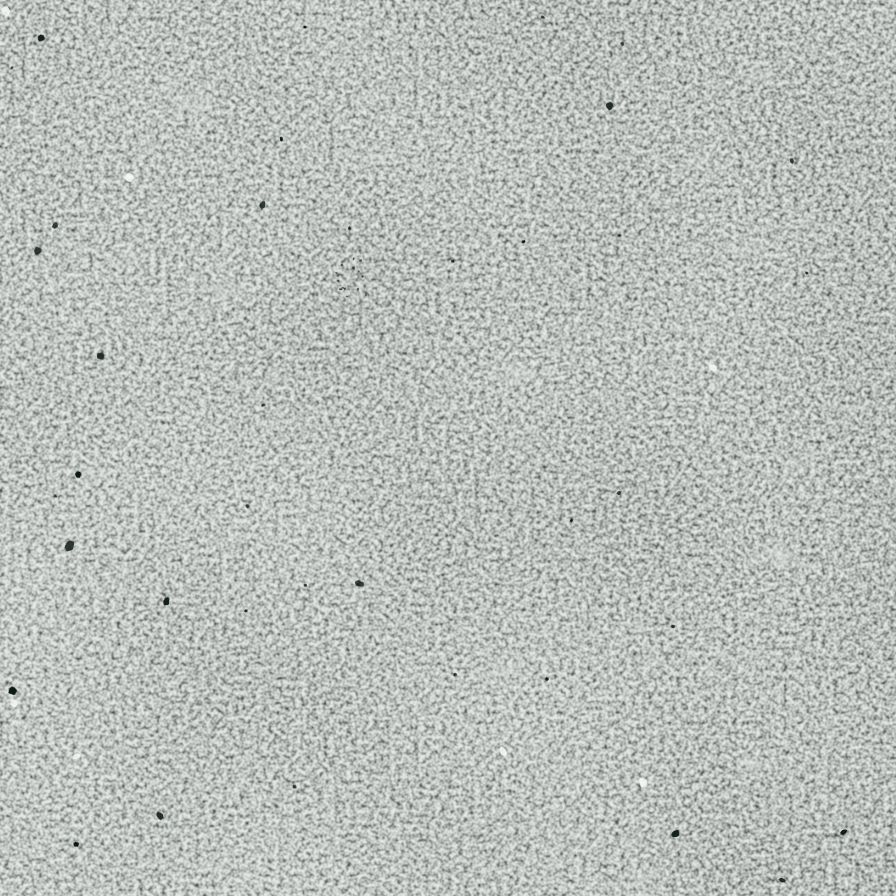
Reproduce this texture procedurally as a three.js fragment shader.

```glsl
// Pale grey-green film grain with scattered black specks, hazy smudges and white dots.
varying vec2 vUv;

const vec2 COARSE_GRAIN = vec2(160.0, 182.0); // grain cells across the canvas
const float FINE_GRAIN = 291.0;
const float GRAIN_GAIN = 4.63;                // brings gradient noise to unit deviation
const float BASE_TONE = 0.74;
const float TONE_SPREAD = 0.09;
const float TONE_SKEW = 0.012;                // longer tail towards the darks
const vec3 GREEN_TINT = vec3(0.0, 0.016, 0.004);
const vec3 SPECK_COLOR = vec3(0.04, 0.09, 0.08);
const vec3 SMUDGE_COLOR = vec3(0.85, 0.86, 0.85);
const vec3 DOT_COLOR = vec3(0.97, 0.98, 0.97);
const int SPECK_COUNT = 38;
const int CLUSTER_COUNT = 14;
const int SMUDGE_COUNT = 20;
const int DOT_COUNT = 7;
const vec2 CLUSTER_CENTER = vec2(0.39, 0.69);
const float CLUSTER_SIZE = 0.045;
const float EDGE = 0.0011;
const float TAU = 6.28318;

vec2 hash2(vec2 p) {
  vec3 q = fract(p.xyx * vec3(0.1031, 0.1030, 0.0973));
  q += dot(q, q.yzx + 33.33);
  return fract((q.xx + q.yz) * q.zy);
}

float cornerSlope(vec2 cell, vec2 offset) {
  float angle = TAU * hash2(cell).x;
  return dot(vec2(cos(angle), sin(angle)), offset);
}

float gradientNoise(vec2 p) {
  vec2 i = floor(p);
  vec2 f = fract(p);
  vec2 w = f * f * f * (f * (f * 6.0 - 15.0) + 10.0);
  vec2 e = vec2(1.0, 0.0);
  float low = mix(cornerSlope(i, f), cornerSlope(i + e, f - e), w.x);
  float high = mix(cornerSlope(i + e.yx, f - e.yx), cornerSlope(i + 1.0, f - 1.0), w.x);
  return mix(low, high, w.y);
}

mat2 rotation(float a) {
  return mat2(cos(a), sin(a), -sin(a), cos(a));
}

// Grain with a slow drift from the bright left to the darker upper right.
vec3 grain(vec2 uv) {
  float coarse = gradientNoise(uv * COARSE_GRAIN + 17.3);
  float fine = gradientNoise(rotation(0.6) * uv * FINE_GRAIN + 411.7);
  float z = GRAIN_GAIN * (0.75 * coarse + 0.66 * fine);
  z += 0.35 * gradientNoise(uv * 5.0 + 70.4);
  z -= 0.3 * (uv.x - 0.5) + 0.12 * (uv.y - 0.5);
  z = clamp(z, -3.2, 2.6);
  return BASE_TONE + TONE_SPREAD * z - TONE_SKEW * z * z + GREEN_TINT;
}

// Coverage of one lumpy, slightly elongated speck.
float speck(vec2 offset, float radius, vec2 rnd) {
  vec2 q = rotation(TAU * rnd.x) * offset;
  q.x *= 1.0 + 0.7 * rnd.y;
  float lump = 0.3 * radius * gradientNoise(q / radius * 1.3 + rnd * 90.0);
  return 1.0 - smoothstep(radius - EDGE, radius + EDGE, length(q) + lump);
}

void main() {
  vec3 color = grain(vUv);

  // Hazy smudges, mostly faint and wider than tall
  for (int i = 0; i < SMUDGE_COUNT; i++) {
    float id = float(i);
    vec2 shape = hash2(vec2(id, 23.0));
    vec2 d = vUv - hash2(vec2(id, 11.0));
    d = rotation(0.7 * (shape.x - 0.5)) * d;
    d /= mix(0.008, 0.017, shape.y) * vec2(1.3, 0.75);
    float strength = mix(0.3, 0.85, pow(shape.x, 4.0));
    color = mix(color, SMUDGE_COLOR + 0.1 * pow(shape.x, 6.0), strength * exp(-dot(d, d)));
  }

  // Small white dots
  for (int i = 0; i < DOT_COUNT; i++) {
    vec2 rnd = hash2(vec2(float(i), 57.0));
    vec2 d = vUv - hash2(vec2(float(i), 41.0));
    float cover = speck(d, mix(0.0025, 0.006, rnd.x * rnd.x), rnd);
    color = mix(color, DOT_COLOR, 0.85 * cover);
  }

  // Black specks: a few large, many tiny, the last ones gathered in a cluster
  for (int i = 0; i < SPECK_COUNT + CLUSTER_COUNT; i++) {
    vec2 center = hash2(vec2(float(i), 83.0));
    vec2 rnd = hash2(vec2(float(i), 97.0));
    vec2 size = hash2(vec2(float(i), 131.0));
    float radius = mix(0.0019, 0.0065, size.x * size.x * size.x);
    float opacity = mix(0.75, 1.0, size.y);
    if (i >= SPECK_COUNT) {
      center = CLUSTER_CENTER + CLUSTER_SIZE * (center - 0.5);
      radius = mix(0.0011, 0.0019, size.x);
      opacity *= 0.8;
    }
    color = mix(color, SPECK_COLOR, opacity * speck(vUv - center, radius, rnd));
  }

  gl_FragColor = vec4(color, 1.0);
}
```
